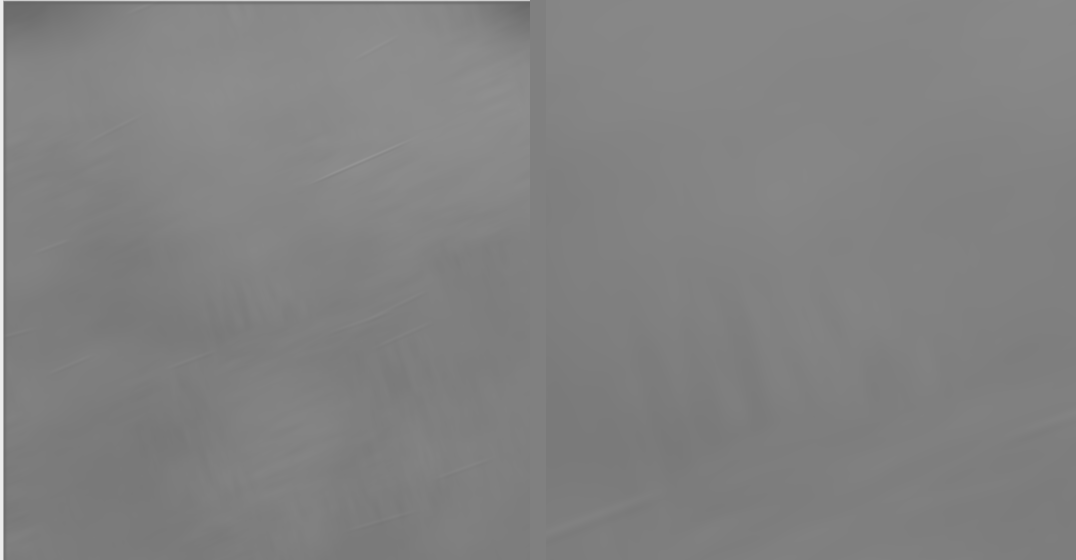
Left: the whole. Right: its middle third, enlarged.
A Shadertoy shader for this texture:

```glsl
// A softly mottled grey plaster wall, lit from the upper right, with faint slanted
// brush marks and hairline scratches. Broad soft patches and layered value noise
// set the tone; a thin pale rim runs along the left and top edges.

const float BASE_GREY = 0.505;
const float RIM_DARK = 0.40;
const float RIM_PALE = 0.93;
const float BRUSH_ANGLE = 0.40;
const int SCRATCH_COUNT = 12;

float hash(vec2 p) {
    vec3 q = fract(vec3(p.xyx) * 0.1031);
    q += dot(q, q.yzx + 33.33);
    return fract((q.x + q.y) * q.z);
}

float valueNoise(vec2 p) {
    vec2 cell = floor(p);
    vec2 f = fract(p);
    f = f * f * f * (f * (f * 6.0 - 15.0) + 10.0);
    float low = mix(hash(cell), hash(cell + vec2(1.0, 0.0)), f.x);
    float high = mix(hash(cell + vec2(0.0, 1.0)), hash(cell + vec2(1.0)), f.x);
    return mix(low, high, f.y);
}

// Layered noise centred on zero
float fbm(vec2 p, int octaves) {
    float sum = 0.0;
    float gain = 0.5;
    for (int i = 0; i < octaves; i++) {
        sum += gain * (valueNoise(p) - 0.5);
        p = mat2(1.6, 1.2, -1.2, 1.6) * p + 17.3;
        gain *= 0.5;
    }
    return sum;
}

vec2 rotate(vec2 p, float angle) {
    float c = cos(angle);
    float s = sin(angle);
    return vec2(c * p.x + s * p.y, c * p.y - s * p.x);
}

// Soft elliptical patch, 1 at its centre
float patchAt(vec2 p, vec2 centre, vec2 radius) {
    vec2 d = (p - centre) / radius;
    return exp(-dot(d, d));
}

// Hairline ridge: a light side above a dark side, fading toward both ends
float scratch(vec2 p, vec2 centre, float angle, float halfLength, float width) {
    vec2 d = rotate(p - centre, angle);
    float fade = 1.0 - smoothstep(0.4, 1.0, abs(d.x) / halfLength);
    float lit = exp(-pow(d.y / width, 2.0));
    float shade = exp(-pow(d.y / width + 2.2, 2.0));
    return fade * (lit - 0.6 * shade);
}

// Broad light and shadow across the wall
float broadTone(vec2 p) {
    float tone = 0.040 * (p.y - 0.5) + 0.006 * (p.x - 0.5);
    tone += 0.034 * patchAt(p, vec2(0.78, 0.78), vec2(0.28, 0.22));
    tone += 0.024 * patchAt(p, vec2(0.38, 0.86), vec2(0.24, 0.20));
    tone += 0.016 * patchAt(p, vec2(0.55, 0.17), vec2(0.12, 0.18));
    tone -= 0.018 * patchAt(p, vec2(0.20, 0.62), vec2(0.14, 0.18));
    tone -= 0.022 * patchAt(p, vec2(0.40, 0.41), vec2(0.18, 0.06));
    tone -= 0.020 * patchAt(p, vec2(0.28, 0.17), vec2(0.16, 0.20));
    tone -= 0.026 * patchAt(p, vec2(0.92, 0.52), vec2(0.12, 0.10));
    tone -= 0.018 * patchAt(p, vec2(0.68, 0.37), vec2(0.14, 0.09));
    tone -= 0.110 * patchAt(p, vec2(0.03, 1.01), vec2(0.17, 0.08));
    tone -= 0.120 * patchAt(p, vec2(1.01, 1.00), vec2(0.10, 0.07));
    return tone;
}

// Short slanted marks, gathered in scattered areas
float brushMarks(vec2 p) {
    float area = smoothstep(0.42, 0.75, valueNoise(p * 7.0 + 5.0));
    float slanted = fbm(rotate(p, BRUSH_ANGLE) * vec2(16.0, 75.0), 2);
    float steep = fbm(rotate(p, 1.85) * vec2(18.0, 70.0) + 40.0, 2);
    float turn = smoothstep(0.50, 0.70, valueNoise(p * 6.0 + 31.0));
    return mix(slanted, steep, turn) * (0.25 + area);
}

float scratches(vec2 p, float aspect) {
    float sum = 0.035 * scratch(p, vec2(0.68 * aspect, 0.712), 0.41, 0.12, 0.0020);
    for (int i = 0; i < SCRATCH_COUNT; i++) {
        float id = float(i);
        vec2 centre = vec2(hash(vec2(id, 3.1)) * aspect, hash(vec2(id, 8.7)));
        float angle = BRUSH_ANGLE + 0.3 * (hash(vec2(id, 5.3)) - 0.5);
        float halfLength = mix(0.03, 0.08, hash(vec2(id, 1.9)));
        sum += 0.014 * scratch(p, centre, angle, halfLength, 0.0025);
    }
    return sum;
}

// Pale strip on the left and top, each with a thin dark line inside it
float addRim(float grey, vec2 p, vec2 pixel) {
    float top = 1.0 - p.y;
    float inner = max(exp(-pow((p.x - 0.008) / 0.004, 2.0)),
                      exp(-pow((top - 0.005) / 0.003, 2.0)));
    grey = mix(grey, RIM_DARK, 0.6 * inner);
    float leftStrip = 1.0 - smoothstep(-pixel.x, pixel.x, p.x - 0.0065);
    float topStrip = 1.0 - smoothstep(-pixel.y, pixel.y, top - 0.0022);
    return mix(grey, RIM_PALE, max(leftStrip, 0.75 * topStrip));
}

void mainImage(out vec4 fragColor, in vec2 fragCoord) {
    vec2 uv = fragCoord / iResolution.xy;
    float aspect = iResolution.x / iResolution.y;
    vec2 p = vec2(uv.x * aspect, uv.y);

    float grey = BASE_GREY + broadTone(uv);
    grey += 0.045 * fbm(rotate(p, BRUSH_ANGLE) * vec2(5.0, 8.0) + 2.0, 4);
    grey += 0.026 * brushMarks(p) + scratches(p, aspect);
    grey = addRim(grey, uv, 0.7 / iResolution.xy);
    fragColor = vec4(vec3(grey), 1.0);
}
```
